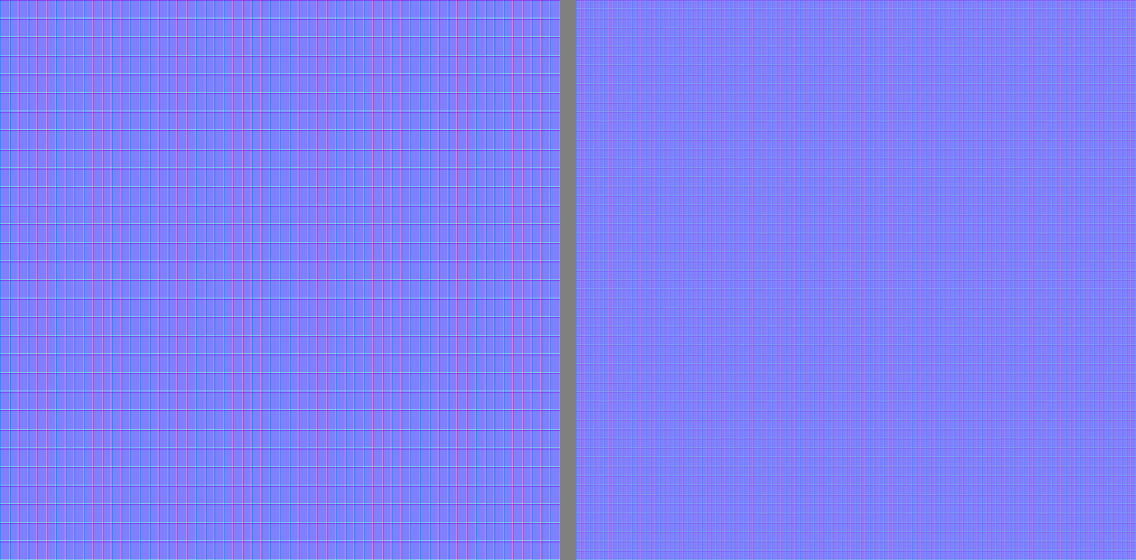
Left, the tile; right, the same tile 2 across and 2 down.
Write a three.js fragment shader that draws this texture map.

```glsl
// Tangent-space normal map of a grid of narrow upright tiles with thin bevelled joints.
varying vec2 vUv;

const vec2 TILES = vec2(60.0, 30.0);    // repeats across and up
const float GRID = 512.0;               // joints snap to this many steps
const float BEVEL = 1.0 / GRID;         // width of one bevel
const float SOFT = 0.25 / GRID;         // half width of the edge blur
const float RIGHT_SLOPE = 0.50;         // bevel on the right side of a tile
const float LEFT_SLOPE = -0.44;         // bevel on the left side
const float TOP_SLOPE = -0.44;          // bevel on the upper side
const vec2 BOTTOM_SLOPE = vec2(0.34, 0.58); // weakest and strongest lower bevel
const vec2 COLUMN_WEAR = vec2(0.72, 1.24);  // strength range of upright joints
const vec2 TILE_WEAR = vec2(0.94, 1.06);    // strength range of single tiles

float hash(vec2 p) {
  return fract(sin(dot(p, vec2(127.1, 311.7))) * 43758.5453);
}

// Coverage of a strip that starts at zero and is one bevel wide.
float strip(float d) {
  return smoothstep(-SOFT, SOFT, d) * (1.0 - smoothstep(-SOFT, SOFT, d - BEVEL));
}

void main() {
  // Nearest joint on each axis and the signed distance to it
  vec2 index = floor(vUv * TILES + 0.5);
  vec2 joint = floor(index / TILES * GRID + 0.5) / GRID;
  vec2 d = vUv - joint;

  // Wrapped ids, so that opposite borders share their variation
  vec2 jointId = mod(index, TILES);
  vec2 tileId = mod(index - 1.0 + step(0.0, d), TILES);

  // Uneven strength of the joints and tiles
  float tileNoise = hash(tileId + 5.0);
  float tileWear = mix(TILE_WEAR.x, TILE_WEAR.y, tileNoise);
  float rightWear = mix(COLUMN_WEAR.x, COLUMN_WEAR.y, hash(vec2(jointId.x, 71.0)));
  float leftWear = mix(COLUMN_WEAR.x, COLUMN_WEAR.y, hash(vec2(jointId.x, 83.0)));
  float rowNoise = hash(vec2(97.0, jointId.y));
  float bottomSlope = mix(BOTTOM_SLOPE.x, BOTTOM_SLOPE.y, mix(rowNoise, tileNoise, 0.4));

  // Bevels on both sides of the upright and level joints
  vec2 slope;
  slope.x = RIGHT_SLOPE * rightWear * strip(-d.x) + LEFT_SLOPE * leftWear * strip(d.x);
  slope.y = bottomSlope * strip(d.y) + TOP_SLOPE * strip(-d.y);
  slope *= tileWear;

  // Unit normal packed into colour
  vec3 normal = vec3(slope, sqrt(max(1.0 - dot(slope, slope), 0.0)));
  gl_FragColor = vec4(normal * 0.5 + 0.5, 1.0);
}
```
